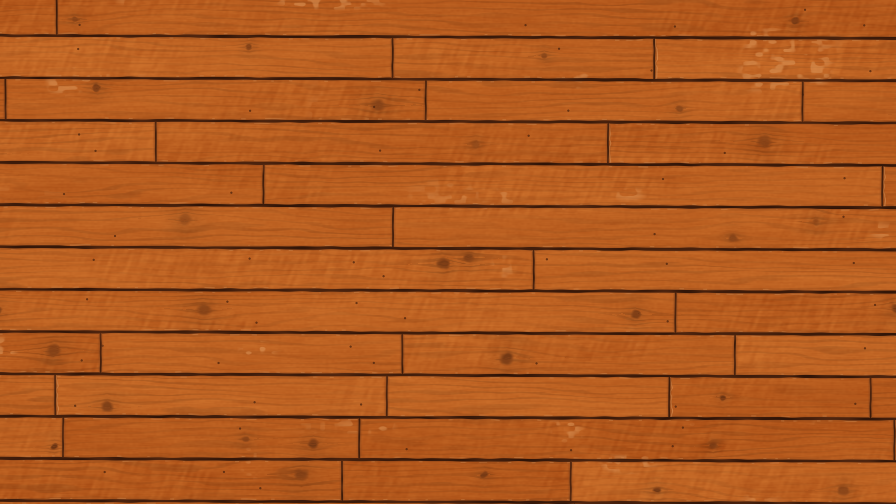
Write a WebGL 2 fragment shader that draws this texture.

```glsl
#version 300 es
precision highp float;

uniform vec2 u_resolution;
out vec4 outColor;

float hash(vec2 p) {
    vec3 q = fract(p.xyx * 0.1031);
    q += dot(q, q.yzx + 33.33);
    return fract((q.x + q.y) * q.z);
}

float noise(vec2 p) {
    vec2 i = floor(p), f = fract(p);
    f = f * f * (3.0 - 2.0 * f);
    return mix(mix(hash(i), hash(i + vec2(1, 0)), f.x),
               mix(hash(i + vec2(0, 1)), hash(i + vec2(1, 1)), f.x), f.y);
}

float fbm(vec2 p) {
    float sum = 0.0, amp = 0.5;
    for (int i = 0; i < 4; i++) {
        sum += amp * noise(p);
        p = p * 2.03 + 17.3;
        amp *= 0.5;
    }
    return sum;
}

// 1 inside the given half width, 0 outside, softened by one pixel
float stroke(float dist, float halfWidth, float px) {
    return 1.0 - smoothstep(halfWidth - 0.6 * px, halfWidth + 0.6 * px, dist);
}

void main() {
    vec2 p = gl_FragCoord.xy / u_resolution.y;
    float px = 1.0 / u_resolution.y;

    // Rows, counted from the top and very slightly tilted
    float rows = 11.92;
    float rowPos = (1.0 - p.y - 0.0033 * p.x) * rows + 0.16;
    float row = floor(rowPos);
    float v = (fract(rowPos) - 0.5) / rows;

    // Staggered butt joints: board length differs in each row
    float span = mix(0.5, 1.4, hash(vec2(row, 3.0)));
    float slot = p.x / span + 9.0 * hash(vec2(row, 7.0));
    float cell = floor(slot);
    float jointAt = cell + 0.2 + 0.6 * hash(vec2(cell, row + 40.0));
    float board = slot < jointAt ? cell - 1.0 : cell;
    float jointSide = (slot - jointAt) * span;
    float seed = hash(vec2(board + 5.0, row + 11.0));
    vec2 local = vec2(p.x, v) + vec2(seed * 31.0, row * 3.7 + seed * 9.0);

    // Knots and nail holes, scattered along each row
    float knot = 0.0, halo = 0.0, bend = 0.0, nail = 0.0;
    for (int k = -1; k <= 1; k++) {
        float id = floor(p.x / 0.3) + float(k);
        vec2 key = vec2(id + 20.0, row + 60.0);
        vec2 centre = vec2((id + hash(key)) * 0.3, (hash(key + 31.0) - 0.5) * 0.054);
        float present = step(hash(key + 57.0), 0.42);
        float radius = mix(0.007, 0.016, hash(key + 83.0));
        vec2 d = vec2(p.x, v) - centre;
        d += 0.005 * (vec2(noise(p * 90.0), noise(p * 90.0 + 40.0)) - 0.5);
        float dist = length(d * vec2(0.85, 1.0));
        float strength = present * mix(0.35, 1.0, hash(key + 13.0));
        knot = max(knot, strength * (1.0 - smoothstep(0.4 * radius, radius, dist)));
        halo = max(halo, present * exp(-dot(d, d) / (6.0 * radius * radius)));
        bend += present * sign(d.y) * radius * exp(-abs(d.x) / (2.5 * radius) - abs(d.y) / 0.02);

        for (int side = -1; side <= 1; side += 2) {
            vec2 nailKey = key + vec2(100.0, float(side) * 9.0);
            vec2 at = vec2((id + 0.3 + 0.5 * hash(nailKey)) * 0.3, float(side) * 0.018);
            at.y += 0.012 * (hash(nailKey + 5.0) - 0.5);
            nail = max(nail, step(hash(nailKey + 8.0), 0.5)
                * stroke(length(vec2(p.x, v) - at), 0.0022, px));
        }
    }

    // Grain flows along the board and bends around knots
    vec2 grainPos = local - vec2(0.0, bend);
    float flow = fbm(grainPos * vec2(3.0, 24.0));
    float rings = 0.5 + 0.5 * sin(grainPos.y * 420.0 + flow * 26.0);
    float fibre = fbm(grainPos * vec2(22.0, 330.0));
    float sawPatch = smoothstep(0.42, 0.7, noise(local * vec2(4.0, 10.0)));
    float saw = (noise(vec2(local.x * 130.0 + v * 50.0, local.y * 45.0)) - 0.5) * sawPatch;
    float speckle = noise(local * vec2(170.0, 230.0)) - 0.5;

    float tone = 0.48 + 0.5 * (seed - 0.5) + 0.9 * (flow - 0.47)
        + 0.7 * (fibre - 0.47) + 0.6 * saw + 0.25 * speckle;
    vec3 wood = mix(vec3(0.69, 0.33, 0.1), vec3(0.775, 0.415, 0.155), clamp(tone, -0.3, 1.2));
    wood *= 1.0 - 0.07 * smoothstep(0.55, 1.0, rings) * (0.4 + noise(local * vec2(5.0, 30.0)));
    wood *= 1.0 - 0.13 * halo * (0.4 + 0.6 * rings);
    wood = mix(wood, vec3(0.4, 0.19, 0.07) * (0.85 + 0.3 * rings), 0.8 * knot);
    wood = mix(wood, vec3(0.3, 0.14, 0.05), 0.75 * nail);

    // Pale scuffs on the faces and splinters along the edges
    vec3 pale = vec3(0.86, 0.58, 0.34);
    float scuff = smoothstep(0.82, 0.93, noise(p * vec2(8.0, 13.0) + 4.0))
        * smoothstep(0.55, 0.8, noise(p * vec2(75.0, 120.0)));
    wood = mix(wood, pale, 0.55 * scuff);

    float wobble = 0.0016 * (noise(vec2(p.x * 35.0, row)) - 0.5);
    float edge = 0.5 / rows - abs(v) + wobble;
    float splinter = smoothstep(0.72, 0.9, noise(vec2(p.x * 85.0, row * 5.0 + sign(v))));
    wood = mix(wood, pale, 0.45 * splinter * stroke(abs(edge - 0.0045), 0.0012, px));
    float frayed = step(0.7, hash(vec2(cell, row + 90.0)));
    float fray = jointSide - 0.004 - 0.005 * (noise(vec2(v * 110.0, row)) - 0.5);
    wood = mix(wood, pale, 0.6 * frayed * stroke(abs(fray), 0.0012, px));

    // Worn board edges, then dark gaps and thinner joints
    float joint = abs(jointSide + 0.001 * (noise(vec2(v * 60.0, cell)) - 0.5));
    wood = mix(wood, vec3(0.55, 0.28, 0.11), 0.45 * (1.0 - smoothstep(0.002, 0.007, min(edge, joint))));
    float gap = max(stroke(edge, 0.0027, px), 0.9 * stroke(joint, 0.0018, px));
    vec3 gapColor = mix(vec3(0.17, 0.07, 0.025), vec3(0.32, 0.15, 0.06), noise(p * vec2(25.0, 60.0)));
    outColor = vec4(mix(wood, gapColor, gap), 1.0);
}
```
